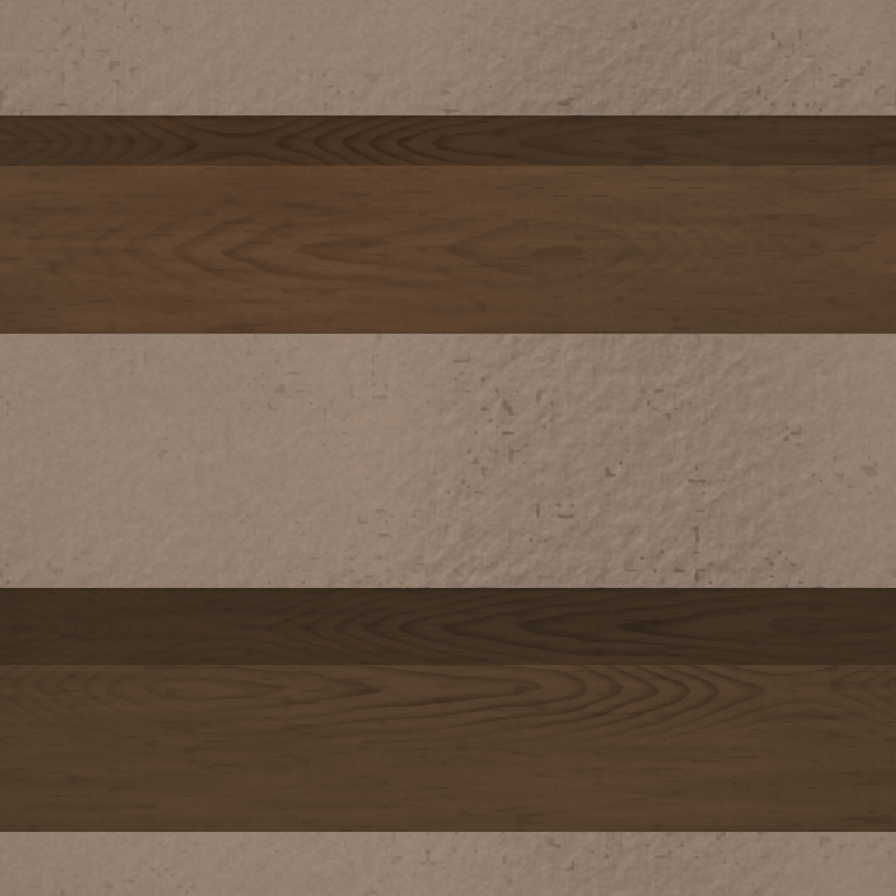
Write a Shadertoy shader that draws this pattern.

```glsl
// Two horizontal dark timber beams between bands of worn, gritty plaster.
// Bands are cut by height; plaster is embossed wrapping noise, timber is
// nested growth rings (periodic in x) with fine streaks and a shaded top face.

const float TAU = 6.2831853;

float hash(vec2 p) {
    return fract(sin(dot(p, vec2(127.1, 311.7))) * 43758.5453);
}

// Value noise with a whole number of cells over the canvas, so it wraps.
float noise(vec2 uv, vec2 cells) {
    vec2 p = uv * cells, i = floor(p), f = fract(p);
    f = f * f * (3.0 - 2.0 * f);
    vec2 a = mod(i, cells), b = mod(i + 1.0, cells);
    return mix(mix(hash(a), hash(vec2(b.x, a.y)), f.x),
               mix(hash(vec2(a.x, b.y)), hash(b), f.x), f.y);
}

float fbm(vec2 uv, vec2 cells) {
    float sum = 0.0, amp = 0.5;
    for (int i = 0; i < 4; i++) {
        sum += amp * noise(uv, cells);
        cells *= 2.0;
        amp *= 0.5;
    }
    return sum / 0.9375;
}

// Soft-edged horizontal band between two heights.
float band(float y, float low, float high) {
    float w = 0.75 / iResolution.y;
    return smoothstep(low - w, low + w, y) * (1.0 - smoothstep(high - w, high + w, y));
}

// Cathedral grain: closed rings at the heart, drawn out to one side.
float rings(vec2 uv, vec2 heart, float side, float tightness) {
    float turn = TAU * side * (uv.x - heart.x);
    float along = 4.5 * (1.0 - cos(turn + 0.7 * cos(turn) - 0.7));
    float dy = uv.y - heart.y + 0.012 * (fbm(uv, vec2(5.0, 12.0)) - 0.5);
    float phase = along + tightness * sqrt(dy * dy + 0.00008)
                + 1.3 * fbm(uv + 0.37, vec2(7.0, 24.0));
    float f = fract(phase);
    float line = smoothstep(0.35, 0.88, f) * (1.0 - smoothstep(0.88, 1.0, f));
    return line * exp(-dy * dy * 500.0) * (0.45 + 0.55 * noise(uv + 0.2, vec2(9.0, 40.0)));
}

vec3 plaster(vec2 uv) {
    float cloud = fbm(uv, vec2(4.0));
    float side = -cos(TAU * (uv.x - 0.25));
    float rough = smoothstep(-0.5, 0.9, side + 2.4 * (cloud - 0.5));
    // Grit gathers just above each beam.
    float ledge = exp(-fract(uv.y - 0.871) / 0.05) + exp(-fract(uv.y - 0.344) / 0.05);
    rough = clamp(rough + 0.6 * ledge, 0.0, 1.3);

    vec3 col = mix(vec3(0.592, 0.512, 0.450), vec3(0.545, 0.472, 0.415), 0.75 * rough);
    col *= 1.0 + 0.10 * (cloud - 0.5);
    // Raised grain lit from the upper left.
    float relief = fbm(uv, vec2(72.0)) - fbm(uv + vec2(-0.0025, 0.003), vec2(72.0));
    col *= 1.0 + relief * (0.09 + 0.24 * rough);
    // Scattered pits.
    float pits = smoothstep(0.76, 0.94, noise(uv + 0.13, vec2(130.0, 150.0)));
    pits *= smoothstep(0.4, 0.75, noise(uv + 0.4, vec2(22.0)));
    return col * (1.0 - pits * (0.09 + 0.09 * rough));
}

vec3 timber(vec2 uv, float upper, float shade) {
    vec3 col = mix(vec3(0.328, 0.248, 0.176), vec3(0.350, 0.263, 0.187), upper);
    // Warm patch towards the left of the upper beam.
    float warm = upper * (0.5 + 0.5 * cos(TAU * (uv.x - 0.3)));
    col += vec3(0.018, 0.001, -0.004) * warm;
    col *= 1.0 + 0.16 * (fbm(uv, vec2(3.0, 14.0)) - 0.5);

    // Each face of each beam carries its own figure.
    float face = rings(uv, mix(vec2(0.22, 0.232), vec2(0.62, 0.720), upper),
                       1.0 - 2.0 * upper, mix(75.0, 48.0, upper));
    float top = rings(uv, vec2(0.92, mix(0.2995, 0.842, upper)), -1.0, 85.0);
    float grain = mix(face * mix(0.32, 0.17, upper), top * 0.25, shade);
    grain *= 0.65 + 0.35 * cos(TAU * (uv.x - 0.6 + 0.2 * upper));

    // Long streaks and short open pores.
    float streak = fbm(uv, vec2(10.0, 110.0)) - 0.5;
    float pores = smoothstep(0.70, 0.95, noise(uv + 0.31, vec2(46.0, 230.0)));
    col *= (1.0 - grain) * (1.0 + 0.17 * streak) * (1.0 - 0.09 * pores);
    return col * mix(1.0, 0.78, shade);
}

void mainImage(out vec4 fragColor, in vec2 fragCoord) {
    vec2 uv = fragCoord / iResolution.xy;
    float upper = step(0.5, uv.y);
    float low = mix(0.0716, 0.6276, upper);
    float high = mix(0.3438, 0.8711, upper);
    float fold = mix(0.2578, 0.8151, upper);

    float shade = band(uv.y, fold, 1.0);
    vec3 wood = timber(uv, upper, shade);
    // Thin dark arrises along the beam.
    wood *= 1.0 - 0.22 * exp(-abs(high - uv.y) / 0.003) - 0.12 * exp(-abs(uv.y - low) / 0.003);

    vec3 col = mix(plaster(uv), wood, band(uv.y, low, high));
    // Fine dust over everything.
    col *= 1.0 + 0.05 * (noise(uv + 0.7, vec2(256.0)) - 0.5);
    fragColor = vec4(col, 1.0);
}
```
